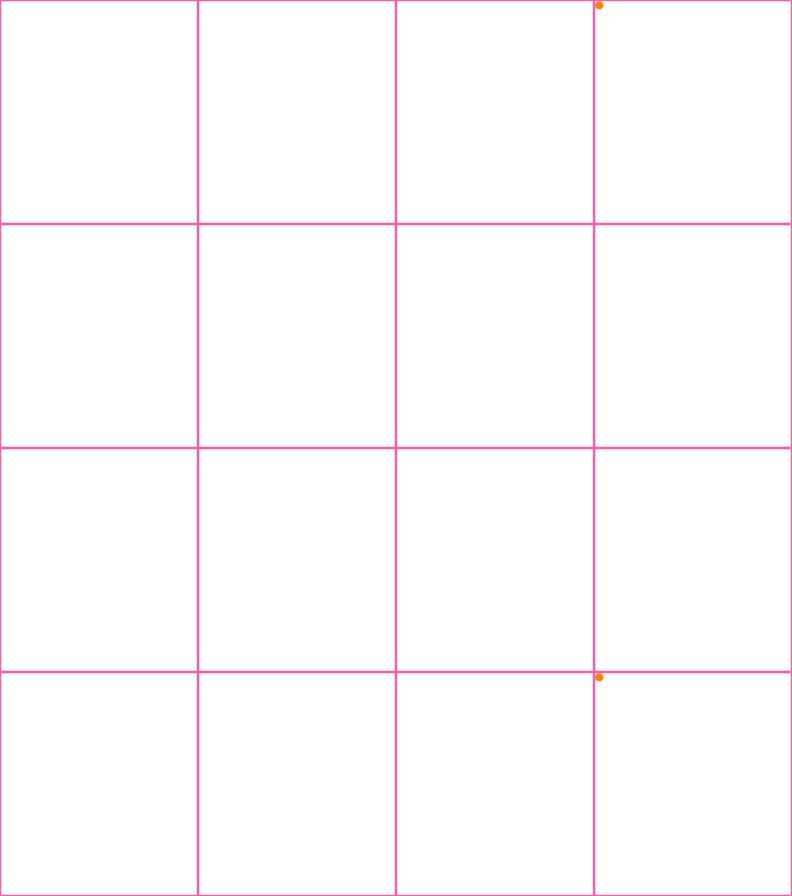
This pattern is drawn by a Shadertoy shader. Its source:

```glsl
#define REPEATS vec2(4.0, 4.0)
#define LINE_WIDTH 0.00273
#define DOT_RADIUS 0.0045
#define DOT_INSET 0.0059
#define DOT_COLUMN 3.0
#define DOT_ROW_STEP 3.0
#define PAPER_COLOR vec3(1.0)
#define LINE_COLOR vec3(1.0, 0.35, 0.67)
#define DOT_COLOR vec3(1.0, 0.5, 0.0)

// Antialiased coverage of a signed distance, in canvas heights
float coverage(float dist) {
    return clamp(0.5 - dist * iResolution.y, 0.0, 1.0);
}

// Distance to the nearest cell border
float gridDistance(vec2 local, vec2 cellSize) {
    vec2 border = (0.5 - abs(local - 0.5)) * cellSize;
    return min(border.x, border.y) - 0.5 * LINE_WIDTH;
}

// Distance to a dot inset from the upper left cell corner
float dotDistance(vec2 local, vec2 cellSize) {
    vec2 fromCorner = vec2(local.x, 1.0 - local.y) * cellSize;
    return length(fromCorner - DOT_INSET) - DOT_RADIUS;
}

void mainImage(out vec4 fragColor, in vec2 fragCoord) {
    // Whole repeats keep opposite canvas edges continuous
    vec2 grid = fragCoord / iResolution.xy * REPEATS;
    vec2 cell = mod(floor(grid), REPEATS);
    vec2 local = fract(grid);
    vec2 cellSize = iResolution.xy / iResolution.y / REPEATS;

    // Thin ruled lines
    vec3 color = mix(PAPER_COLOR, LINE_COLOR, coverage(gridDistance(local, cellSize)));

    // Dots in the marked cells only
    bool marked = cell.x == DOT_COLUMN && mod(cell.y, DOT_ROW_STEP) == 0.0;
    float dotMask = marked ? coverage(dotDistance(local, cellSize)) : 0.0;
    color = mix(color, DOT_COLOR, dotMask);

    fragColor = vec4(color, 1.0);
}
```
